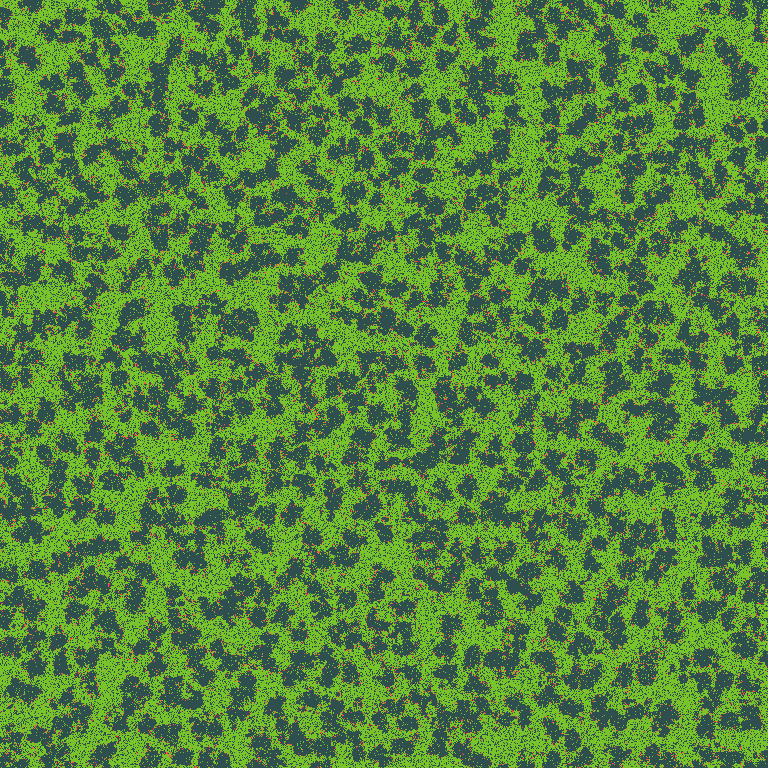
This texture is drawn by a WebGL 2 fragment shader. Its source:

```glsl
#version 300 es
precision highp float;
// Speckled green woodland broken by dark burnt clearings, with embers along the ragged borders.
uniform vec2 u_resolution;
out vec4 fragColor;

// Two random values in 0..1 for an integer cell
vec2 hash2(vec2 cell, uint seed) {
    uvec2 v = uvec2(ivec2(cell)) * 1664525u + 1013904223u + seed * 747796405u;
    v.x += v.y * 1664525u;
    v.y += v.x * 1664525u;
    v ^= v >> 16u;
    v.x += v.y * 1664525u;
    v.y += v.x * 1664525u;
    v ^= v >> 16u;
    return vec2(v & 65535u) / 65536.0;
}

// Cellular noise: distance to the nearest scattered point
float cellular(vec2 p, uint seed) {
    vec2 base = floor(p);
    float nearest = 4.0;
    for (int y = -1; y <= 1; y++) {
        for (int x = -1; x <= 1; x++) {
            vec2 cell = base + vec2(x, y);
            vec2 toPoint = cell + hash2(cell, seed) - p;
            nearest = min(nearest, dot(toPoint, toPoint));
        }
    }
    return sqrt(nearest);
}

// Layered patches, low in the clearings and high in the woodland
float woodland(vec2 p) {
    return 0.5 * cellular(p * 29.0, 1u)
         + 0.3 * cellular(p * 61.0 + 7.3, 2u)
         + 0.2 * cellular(p * 133.0 + 3.7, 3u);
}

// Flat colour of one square grain
vec3 grainColor(vec2 grain) {
    vec3 ground = vec3(0.185, 0.31, 0.31);
    vec3 leaf = vec3(0.47, 0.77, 0.165);
    vec2 chance = hash2(grain, 4u);
    vec2 detail = hash2(grain, 5u);

    // Jitter per grain frays the borders
    float border = woodland((grain + 0.5) / 768.0) - 0.405 + (detail.x - 0.5) * 0.1;
    float density = border > 0.0 ? 0.78 : 0.055;
    vec3 color = chance.x < density ? leaf : ground;

    // Embers glow only close to a border
    bool ember = abs(border) < 0.014 && chance.y < 0.3;
    return ember ? mix(vec3(1.0, 0.18, 0.27), vec3(1.0, 0.42, 0.3), detail.y) : color;
}

void main() {
    // Average the grains under each pixel
    vec3 sum = vec3(0.0);
    for (int y = 0; y < 3; y++) {
        for (int x = 0; x < 3; x++) {
            vec2 offset = (vec2(x, y) + 0.5) / 3.0 - 0.5;
            vec2 uv = (gl_FragCoord.xy + offset) / u_resolution.y;
            sum += grainColor(floor(uv * 768.0));
        }
    }
    fragColor = vec4(sum / 9.0, 1.0);
}
```
